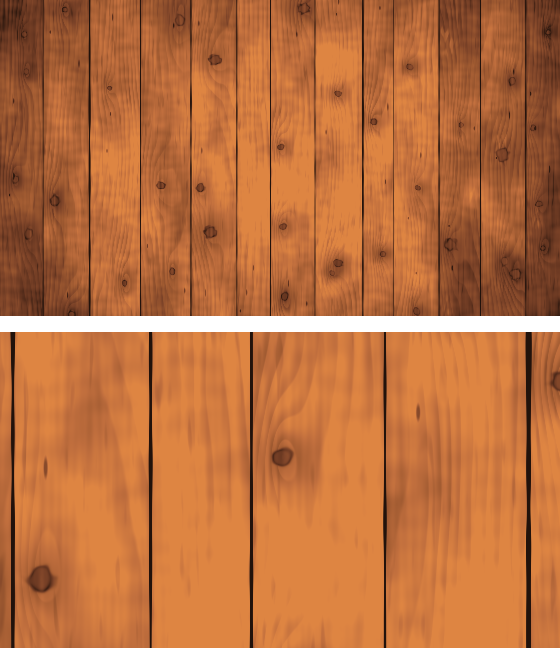
Top, the full canvas; bottom, a detail of the centre.
This texture is drawn by a Shadertoy shader. Its source:

```glsl
// Thirteen upright stained pine planks with knots, flowing grain and dark seams.

const int PLANKS = 13;
const int KNOT_ROWS = 6;
const int SLITS = 3;

// Plank edges as fractions of the canvas width
const float EDGES[14] = float[14](0.0, 0.077, 0.160, 0.251, 0.341, 0.423, 0.483,
    0.5625, 0.648, 0.703, 0.784, 0.858, 0.939, 1.0);

// Half width of the seam at each edge, as a fraction of the canvas height
const float SEAMS[14] = float[14](0.0, 0.0013, 0.0026, 0.0015, 0.0018, 0.0015, 0.0015,
    0.0013, 0.0024, 0.0006, 0.0017, 0.0015, 0.0019, 0.0);

// Stain colours from darkest to lightest
const vec3 STAIN[6] = vec3[6](vec3(0.19, 0.10, 0.06), vec3(0.38, 0.20, 0.12),
    vec3(0.50, 0.27, 0.16), vec3(0.62, 0.35, 0.19), vec3(0.75, 0.43, 0.24),
    vec3(0.87, 0.52, 0.26));
const vec3 SEAM_COLOR = vec3(0.13, 0.07, 0.045);

vec3 hash3(vec2 p) {
    vec3 q = fract(p.xyx * vec3(0.1031, 0.1030, 0.0973));
    q += dot(q, q.yxz + 33.33);
    return fract((q.xxy + q.yzz) * q.zyx);
}

float cornerSlope(vec2 cell, vec2 offset) {
    return dot(hash3(cell).xy * 2.0 - 1.0, offset);
}

float gradientNoise(vec2 p) {
    vec2 i = floor(p), f = p - i;
    vec2 s = f * f * f * (f * (f * 6.0 - 15.0) + 10.0);
    vec2 e = vec2(0.0, 1.0);
    float low = mix(cornerSlope(i, f), cornerSlope(i + e.yx, f - e.yx), s.x);
    float high = mix(cornerSlope(i + e.xy, f - e.xy), cornerSlope(i + e.yy, f - e.yy), s.x);
    return mix(low, high, s.y);
}

vec3 stainRamp(float tone) {
    float t = clamp(tone, 0.0, 1.0) * 5.0;
    int i = min(int(t), 4);
    return mix(STAIN[i], STAIN[i + 1], t - float(i));
}

// Knots of one plank: x = grain bulge, y = dark halo, z = core, w = rim
vec4 knots(vec2 p, float left, float right, float plank) {
    vec4 k = vec4(0.0);
    for (int i = 0; i < KNOT_ROWS; i++) {
        vec3 place = hash3(vec2(plank * 7.0 + 3.0, float(i) * 13.0 + 5.0));
        vec3 form = hash3(vec2(plank * 11.0 + 40.0, float(i) * 5.0 + 71.0));
        if (form.x < 0.5) continue;
        float size = mix(0.008, 0.021, form.y * form.y);
        vec2 d = p - vec2(mix(left, right, 0.2 + 0.6 * place.x),
                          (float(i) + place.y) / float(KNOT_ROWS));
        d.y *= mix(0.75, 1.35, form.z);
        float r = length(d) / size * (1.0 + 0.5 * gradientNoise(d * 80.0 + plank));
        float broken = 0.6 + 0.9 * gradientNoise(d * 60.0 + 9.0 + plank * 4.0);
        k.x += exp(-length(d * vec2(1.0, 0.4)) / (size * 2.2));
        k.y += exp(-dot(d, d) / (size * size) * 0.09) * mix(0.5, 1.2, place.z);
        k.z = max(k.z, 1.0 - smoothstep(0.8, 1.1, r));
        k.w = max(k.w, exp(-pow((r - 0.9) * 5.0, 2.0)) * broken);
    }
    return k;
}

// Short upright cracks of one plank
float slits(vec2 p, float left, float right, float plank) {
    float mask = 0.0;
    for (int i = 0; i < SLITS; i++) {
        vec3 h = hash3(vec2(plank * 17.0 + 9.0, float(i) * 23.0 + 31.0));
        vec2 d = p - vec2(mix(left, right, 0.1 + 0.8 * h.x), h.y);
        float r = length(d / vec2(0.0025, mix(0.004, 0.016, h.z)));
        mask = max(mask, 1.0 - smoothstep(0.4, 1.2, r));
    }
    return mask;
}

// Growth rings: thin dark lines with a soft side and a crisp side
float growthRings(vec2 p, float bulge) {
    float phase = p.x * 55.0 + 7.0 * gradientNoise(p * vec2(7.0, 1.3))
                + 0.5 * gradientNoise(p * vec2(30.0, 9.0)) + 4.0 * bulge;
    float s = fract(phase);
    return smoothstep(0.25, 0.85, s) * (1.0 - smoothstep(0.87, 1.0, s));
}

void mainImage(out vec4 fragColor, in vec2 fragCoord) {
    vec2 uv = fragCoord / iResolution.xy;
    float aspect = iResolution.x / iResolution.y;
    float pixel = 1.0 / iResolution.y;
    vec2 p = vec2(uv.x * aspect, uv.y);

    // Find the plank and the seams around it
    int index = 0;
    float seam = 0.0, shade = 0.0;
    for (int i = 1; i < PLANKS; i++) {
        if (uv.x >= EDGES[i]) index = i;
        float d = abs(p.x - EDGES[i] * aspect);
        float ragged = SEAMS[i] * (1.0 + 0.9 * gradientNoise(vec2(float(i) * 9.7, p.y * 14.0)));
        seam = max(seam, 1.0 - smoothstep(ragged - pixel * 0.5, ragged + pixel * 0.5, d));
        shade = max(shade, exp(-d / 0.005));
    }
    float plank = float(index);
    float left = EDGES[index] * aspect, right = EDGES[index + 1] * aspect;
    vec3 trait = hash3(vec2(plank * 3.0 + 1.0, 19.0));

    // Grain, fibres and blotches, shifted for every plank
    vec4 knot = knots(p, left, right, plank);
    vec2 g = vec2(p.x - left, p.y) + trait.xy * 20.0 + plank * 3.0;
    float rings = growthRings(g, knot.x) * (0.6 + gradientNoise(g * vec2(12.0, 5.0)));
    float fibre = gradientNoise(g * vec2(150.0, 9.0)) + 0.7 * gradientNoise(g * vec2(70.0, 4.0));
    float pores = smoothstep(0.2, 0.45, gradientNoise(g * vec2(130.0, 16.0) + 30.0));
    float blotch = gradientNoise(g * vec2(6.0, 3.0)) + 0.6 * gradientNoise(g * vec2(15.0, 9.0))
                 + 0.35 * gradientNoise(g * vec2(24.0, 45.0));
    float wear = smoothstep(0.3, 0.55, gradientNoise(g * vec2(9.0, 6.0) + 50.0))
               * smoothstep(-0.1, 0.3, gradientNoise(g * vec2(100.0, 30.0)));

    // Light falls off towards the corners
    vec2 c = (uv - 0.5) * vec2(1.0, 0.8);
    float tone = 1.02 - 1.75 * dot(c, c) + 0.2 * (trait.z - 0.5);
    tone += 0.12 * fibre + 0.4 * blotch + 0.2 * wear;
    tone -= 0.17 * rings + 0.12 * pores + 0.12 * shade;
    tone -= 0.34 * min(knot.y, 1.2) * clamp(0.8 + 1.5 * blotch, 0.2, 1.4);
    tone = mix(tone, 0.3 + 0.3 * fibre, 0.8 * knot.z);
    tone -= 0.32 * knot.w + 0.5 * slits(p, left, right, plank);

    vec3 color = mix(stainRamp(tone), SEAM_COLOR, seam);
    fragColor = vec4(color, 1.0);
}
```
